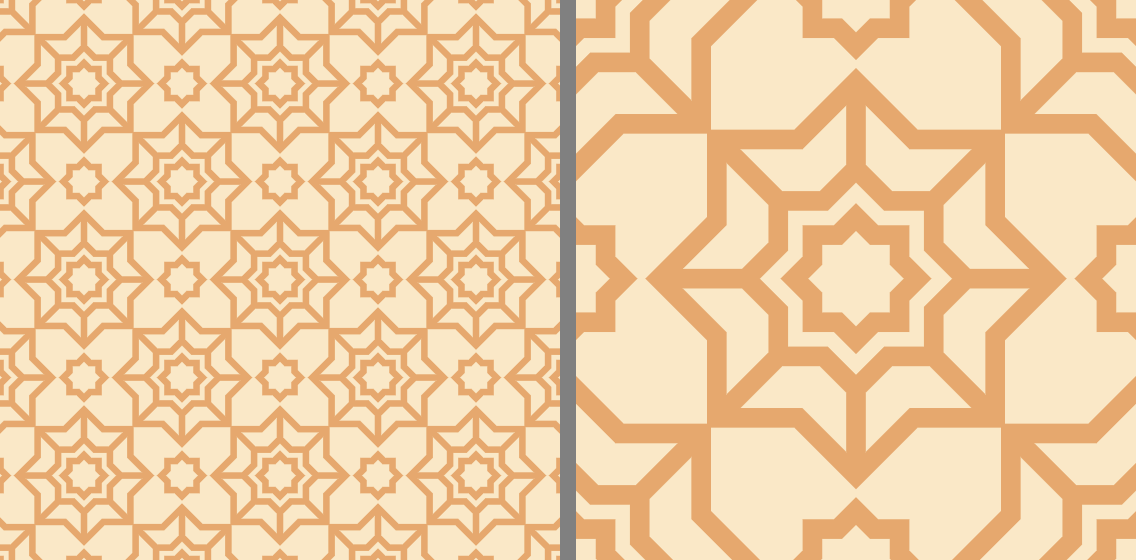
Left: the whole. Right: its middle third, enlarged.
Write a Shadertoy shader that draws this pattern.

```glsl
// Lattice of eight-pointed stars: nested outlines joined by spokes, on a
// checkerboard, with small stars in the gaps. Each star is the union of a
// square and the same square turned 45 degrees, drawn as distance bands.

const float PERIOD = 0.35;                  // lattice step, in canvas heights
const vec2  CENTER = vec2(0.5, 0.5008);     // position of the middle star
const vec3  CREAM  = vec3(0.98, 0.91, 0.78);
const vec3  OCHRE  = vec3(0.90, 0.66, 0.43);

// Lengths below are in lattice steps.
const float OUTER_STAR  = 0.2367;
const float MIDDLE_STAR = 0.1322;
const float SMALL_STAR  = 0.0741;
const float HALF_LINE   = 0.0167;

// Half side of the eight-pointed star whose outline passes through p.
float starSize(vec2 p) {
    p = abs(p);
    return min(max(p.x, p.y), (p.x + p.y) * sqrt(0.5));
}

// Signed distance to a band centred on value "at".
float band(float value, float at, float halfWidth) {
    return abs(value - at) - halfWidth;
}

// Signed distance to eight spokes, every 45 degrees.
float spokes(vec2 p, float halfWidth) {
    p = abs(p);
    float axis = min(p.x, p.y);
    float diagonal = abs(p.x - p.y) * sqrt(0.5);
    return min(axis, diagonal) - halfWidth;
}

// Outer and middle outlines with the spokes that join them.
float rosette(vec2 p, float outer, float middle, float halfWidth) {
    float size = starSize(p);
    float outlines = min(band(size, outer, halfWidth), band(size, middle, halfWidth));
    float between = band(size, 0.5 * (outer + middle), 0.5 * (outer - middle));
    return min(outlines, max(spokes(p, halfWidth), between));
}

// All lines of the lattice; visits the four sites of one step.
float lattice(vec2 p) {
    float d = 1.0;
    for (int i = 0; i < 4; i++) {
        ivec2 site = ivec2(i & 1, i >> 1);
        vec2 q = p - 0.5 * vec2(site);
        q -= floor(q + 0.5);
        d = min(d, band(starSize(q), SMALL_STAR, HALF_LINE));
        if (site.x == site.y)
            d = min(d, rosette(q, OUTER_STAR, MIDDLE_STAR, HALF_LINE));
    }
    return d;
}

void mainImage(out vec4 fragColor, in vec2 fragCoord) {
    vec2 uv = fragCoord / iResolution.y;
    float pixel = 1.0 / (iResolution.y * PERIOD);
    float d = lattice((uv - CENTER) / PERIOD);

    // One-pixel soft edge
    float ink = clamp(0.5 - d / pixel, 0.0, 1.0);
    fragColor = vec4(mix(CREAM, OCHRE, ink), 1.0);
}
```
